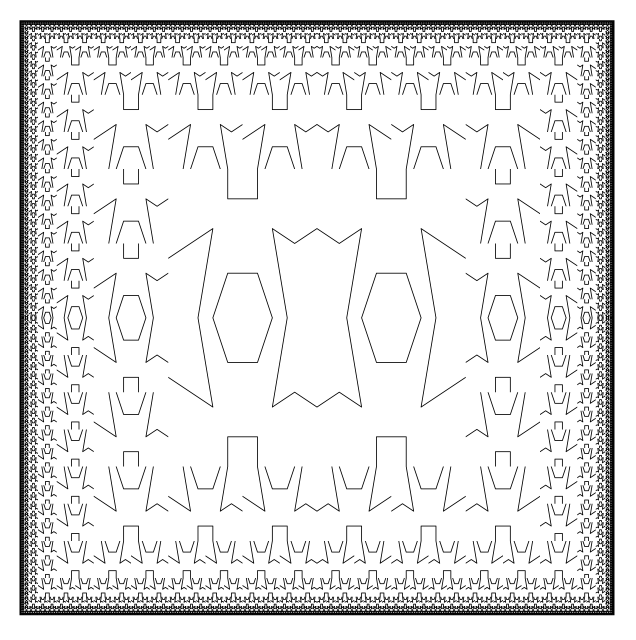
A Shadertoy shader for this pattern:

```glsl
// Square-limit tiling: rings of square tiles halve in size toward a black frame.
// One quadrant is folded by abs(); each ring repeats the same line motif with fract().
// Supersampled thin lines merge into solid ink where the tiles become tiny.

const float HALF_SIDE = 20.0;    // frame half-width in motif units
const float UNIT = 0.02324;      // motif unit as a share of canvas height
const float LINE_WIDTH = 0.056;  // in motif units

float segment(vec2 p, vec2 a, vec2 b) {
    vec2 ab = b - a;
    return length(p - a - ab * clamp(dot(p - a, ab) / dot(ab, ab), 0.0, 1.0));
}

// Distance to the lines of one tile, spanning 0..10 on both axes
float tileMotif(vec2 q) {
    vec2 m = vec2(abs(q.x - 5.0), q.y);

    // Half hexagon
    float d = segment(m, vec2(2, 0), vec2(1, 3));
    d = min(d, segment(m, vec2(0, 3), vec2(1, 3)));

    // Slanted flanks
    d = min(d, segment(m, vec2(3, 0), vec2(2, 6)));

    // Open box on the upper edge
    d = min(d, segment(m, vec2(1, 10), vec2(1, 8)));
    d = min(d, segment(m, vec2(0, 8), vec2(1, 8)));

    // Inner notch and outer wing
    d = min(d, segment(q, vec2(3, 6), vec2(1.5, 5)));
    d = min(d, segment(q, vec2(1.5, 5), vec2(0, 6)));
    return min(d, segment(q, vec2(7, 6), vec2(10, 4)));
}

// Distance to the whole line pattern
float squareLimit(vec2 p) {
    p = abs(p);
    float gap = 1.0 - max(p.x, p.y) / HALF_SIDE;
    float ring = floor(-log2(max(gap, 0.002)));
    float tileSize = 10.0 * exp2(-ring);
    return tileMotif(10.0 * fract(p / tileSize)) * tileSize / 10.0;
}

void mainImage(out vec4 fragColor, in vec2 fragCoord) {
    const int GRID = 4;
    vec2 center = 0.5 * iResolution.xy + vec2(-0.0016, 0.0034) * iResolution.y;
    float scale = UNIT * iResolution.y;
    float sampleSize = 1.0 / (scale * float(GRID));

    float ink = 0.0;
    for (int j = 0; j < GRID; j++) {
        for (int i = 0; i < GRID; i++) {
            vec2 offset = (vec2(i, j) + 0.5) / float(GRID) - 0.5;
            vec2 p = (fragCoord + offset - center) / scale;
            float line = clamp(0.5 + (0.5 * LINE_WIDTH - squareLimit(p)) / sampleSize, 0.0, 1.0);
            float inside = step(max(abs(p.x), abs(p.y)), HALF_SIDE);
            ink += line * inside;
        }
    }
    fragColor = vec4(vec3(1.0 - ink / float(GRID * GRID)), 1.0);
}
```
